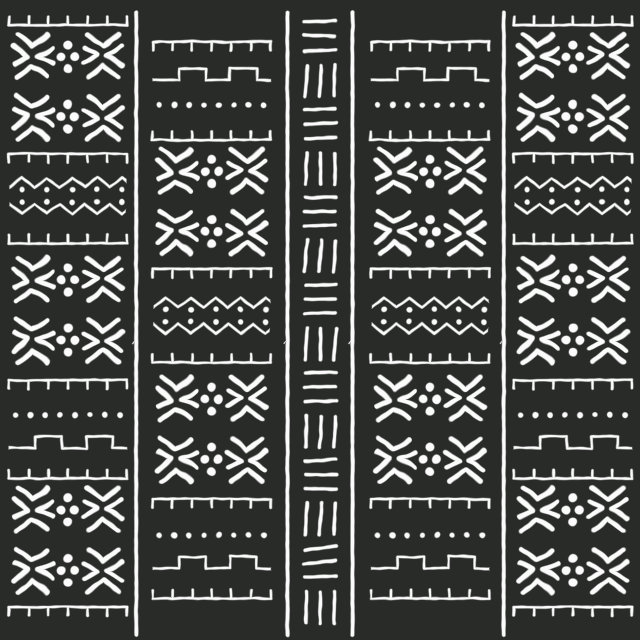
Give the GLSL for this pattern, as a three.js fragment shader.

```glsl
// Hand-drawn mudcloth: banded columns of crosses, zigzags, steps and dots between tall white lines
#define UNITS 768.0
#define GROUND vec3(0.16, 0.17, 0.16)
#define INK vec3(0.985)
#define EDGE 1.15
#define WOBBLE 1.3
#define THIN 1.6
#define STROKE 2.1
#define BOLD 2.9
#define HALF_COLUMN 71.0
#define STRIP_PERIOD 105.3

varying vec2 vUv;

vec2 hash2(vec2 c) {
  vec3 h = fract(vec3(c.xyx) * vec3(0.1031, 0.1030, 0.0973));
  h += dot(h, h.yzx + 33.33);
  return fract((h.xx + h.yz) * h.zy) * 2.0 - 1.0;
}

float gradientNoise(vec2 p) {
  vec2 i = floor(p), f = p - i;
  vec2 u = f * f * (3.0 - 2.0 * f), e = vec2(1.0, 0.0);
  float low = mix(dot(hash2(i), f), dot(hash2(i + e), f - e), u.x);
  float high = mix(dot(hash2(i + e.yx), f - e.yx), dot(hash2(i + 1.0), f - 1.0), u.x);
  return mix(low, high, u.y);
}

vec2 wobble(vec2 p, float size) {
  return vec2(gradientNoise(p / size + 17.0), gradientNoise(p / size + 71.0));
}

float segment(vec2 p, vec2 a, vec2 b) {
  vec2 ab = b - a;
  return length(p - a - ab * clamp(dot(p - a, ab) / dot(ab, ab), 0.0, 1.0));
}

float chevron(vec2 p, vec2 a, vec2 apex, vec2 b) {
  return min(segment(p, a, apex), segment(p, apex, b));
}

// Nearest repeat index, limited to a range
float nearest(float x, float first, float last) {
  return clamp(floor(x + 0.5), first, last);
}

// Horizontal line with seven ticks; side is +1 for down, -1 for up
float rule(vec2 p, float side) {
  float line = segment(p, vec2(-HALF_COLUMN, 0.0), vec2(HALF_COLUMN, 0.0));
  p.x -= 23.6 * nearest(p.x / 23.6, -3.0, 3.0);
  return min(line, segment(p, vec2(0.0), vec2(0.0, 10.0 * side))) - THIN;
}

// Two crosses of four chevrons beside a diamond of dots
float crosses(vec2 p) {
  vec2 dotAt = abs(p);
  float dots = min(length(dotAt - vec2(8.0, 0.0)), length(dotAt - vec2(0.0, 14.5))) - 5.3;
  p += 5.0 * wobble(p + 60.0 * sign(p.x), 24.0);
  p.x = abs(p.x) - 42.5;
  float d = chevron(p, vec2(-17.0, -24.0), vec2(0.0, -11.0), vec2(19.0, -25.0));
  d = min(d, chevron(p, vec2(-18.0, 28.0), vec2(0.0, 12.0), vec2(18.0, 27.0)));
  d = min(d, chevron(p, vec2(-24.0, -8.0), vec2(-7.0, 1.0), vec2(-23.0, 11.0)));
  d = min(d, chevron(p, vec2(22.0, -10.0), vec2(4.0, 0.0), vec2(22.0, 13.0)));
  return min(d - BOLD, dots);
}

// Stacked pair of crosses between rules
float panel(vec2 p, float spread) {
  float d = min(rule(p + vec2(0.0, 74.0 + spread), -1.0),
                rule(p - vec2(0.0, 80.5 + 0.6 * spread), 1.0));
  return min(d, crosses(vec2(p.x, abs(p.y) - 36.0)));
}

// Mirrored zigzags with a dot inside each peak
float zigzags(vec2 p) {
  vec2 f = vec2(abs(mod(p.x + 10.0, 30.0) - 15.0), abs(p.y));
  float line = segment(f, vec2(0.0, 21.5), vec2(15.0, 10.0)) - THIN;
  float dots = length(f - vec2(0.0, 7.5)) - 3.3;
  return max(min(line, dots), abs(p.x) - 70.0);
}

float steps(vec2 p) {
  p.x = clamp(p.x, -HALF_COLUMN - 9.0, HALF_COLUMN + 9.0);
  vec2 f = vec2(abs(abs(p.x - 7.5) - 30.5), p.y);
  float d = chevron(f, vec2(0.0, -7.0), vec2(16.0, -7.0), vec2(16.0, 7.0));
  d = min(d, segment(f, vec2(16.0, 7.0), vec2(48.0, 7.0)));
  return max(d - THIN, abs(p.x) - HALF_COLUMN);
}

float dotRow(vec2 p) {
  float k = nearest((p.x + 63.0) / 17.9, 0.0, 7.0);
  return length(p - vec2(17.9 * k - 63.0, 0.0)) - 3.4 - 0.5 * hash2(vec2(k, 3.0)).x;
}

float outerColumn(vec2 p) {
  float d = 1e3;
  for (float i = 0.0; i < 3.0; i++)
    d = min(d, panel(p - vec2(0.0, 104.0 + 272.0 * i - 4.0 * mod(i, 2.0)), 6.0 * mod(i, 2.0)));
  d = min(d, zigzags(p - vec2(0.0, 235.0)));
  return min(d, min(dotRow(p - vec2(0.0, 498.0)), steps(p - vec2(0.0, 531.0))));
}

float innerColumn(vec2 p) {
  float d = min(panel(p - vec2(0.0, 242.0), 0.0), panel(p - vec2(0.0, 515.0), 6.0));
  d = min(d, zigzags(p - vec2(0.0, 379.0)));
  d = min(d, min(rule(p - vec2(0.0, 50.0), 1.0), rule(p - vec2(0.0, 718.0), -1.0)));
  d = min(d, min(dotRow(p - vec2(0.0, 126.0)), dotRow(p - vec2(0.0, 642.0))));
  return min(d, min(steps(p - vec2(0.0, 89.0)), steps(p - vec2(0.0, 675.0))));
}

// Three parallel strokes, level or upright, each tilted by hand
float strokes(vec2 p, float start, bool upright) {
  float k = nearest((p.y - start) / STRIP_PERIOD, 0.0, 6.0), d = 1e3;
  p.y -= start + STRIP_PERIOD * k;
  if (upright) p = p.yx;
  for (float j = -1.0; j < 2.0; j++) {
    vec2 h = hash2(vec2(k * 5.0 + j, start));
    float tilt = 0.8 + 1.1 * h.x;
    d = min(d, segment(p - vec2(h.y, 17.2 * j), vec2(-18.5, tilt), vec2(18.5, -tilt)));
  }
  return d - STROKE;
}

void main() {
  vec2 p = vec2(vUv.x, 1.0 - vUv.y) * UNITS;
  float side = sign(p.x - 384.0), away = abs(p.x - 384.0);
  bool outer = away > 220.5;

  // Tall dividers with a small burr
  vec2 v = p + 0.8 * wobble(p, 19.0);
  float lineX = 384.0 + side * (away > 130.0 ? 220.5 : 39.0);
  v.x -= lineX;
  float d = segment(v, vec2(0.0, 15.0), vec2(0.0, 762.0)) - 2.3;
  d = min(d, segment(v, vec2(-4.0, 412.0), vec2(0.0, 407.0)) - 0.7);

  // Columns and central strip
  float centre = outer ? 384.5 + side * 303.0 : 385.0 + side * 131.0;
  vec2 q = vec2(away < 39.0 ? p.x - 384.5 : p.x - centre, p.y);
  vec2 grain = q + (outer ? 300.0 : 900.0);
  q += WOBBLE * wobble(grain, 13.0) + 1.5 * wobble(grain, 45.0);
  float motif = outer ? outerColumn(q) : innerColumn(q);
  if (away < 39.0) motif = min(strokes(q, 43.0, false), strokes(q, 97.0, true));
  d = min(d, motif) + 0.7 * gradientNoise(grain / 9.0);

  gl_FragColor = vec4(mix(INK, GROUND, smoothstep(-EDGE, EDGE, d)), 1.0);
}
```
